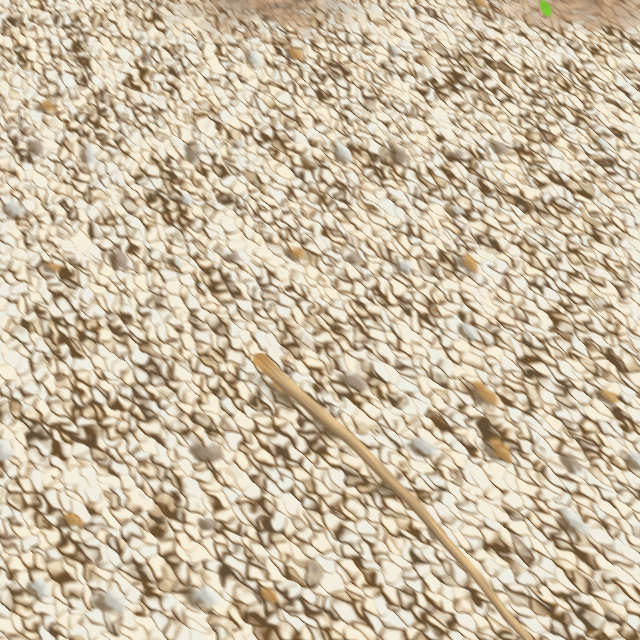
A WebGL 2 fragment shader for this texture:

```glsl
#version 300 es
precision highp float;
uniform vec2 u_resolution;
out vec4 outColor;

const float RECESSION = 0.45;      // how much grains shrink toward the top
const float GRAIN_DENSITY = 44.0;
const float GRAIN_STRETCH = 1.27;
const float GRAIN_ANGLE = -0.72;
const float GRAIN_WARP = 0.85;
const float STREAK_CONTRAST = 0.75;
const float CLUMP_CONTRAST = 0.42;
const float PATCH_CONTRAST = 0.26;
const float PEBBLE_DENSITY = 8.0;
const float PEBBLE_CHANCE = 0.4;
const float SMEAR = 0.0075;
const int TAPS = 7;
const vec2 LIGHT = vec2(0.72, 0.69);
const vec2 STICK_TOP = vec2(0.397, 0.443);
const vec2 STICK_END = vec2(0.83, -0.01);
const float STICK_BOW = 0.02;

const vec3 PIT = vec3(0.40, 0.31, 0.20);
const vec3 BROWN = vec3(0.60, 0.48, 0.35);
const vec3 TAUPE = vec3(0.70, 0.62, 0.54);
const vec3 TAN = vec3(0.78, 0.70, 0.56);
const vec3 CREAM = vec3(0.88, 0.82, 0.72);
const vec3 CHALK = vec3(0.955, 0.935, 0.87);
const vec3 OCHRE = vec3(0.80, 0.61, 0.36);
const vec3 EARTH = vec3(0.68, 0.55, 0.43);
const vec3 LEAF = vec3(0.45, 0.72, 0.18);

float hash(vec2 p) {
    return fract(sin(dot(p, vec2(127.1, 311.7))) * 43758.5453);
}

vec2 hash2(vec2 p) {
    return vec2(hash(p), hash(p + 37.3));
}

float noise(vec2 p) {
    vec2 i = floor(p), f = fract(p);
    f = f * f * (3.0 - 2.0 * f);
    return mix(mix(hash(i), hash(i + vec2(1, 0)), f.x),
               mix(hash(i + vec2(0, 1)), hash(i + 1.0), f.x), f.y);
}

mat2 rotation(float a) {
    return mat2(cos(a), sin(a), -sin(a), cos(a));
}

// Ground coordinates whose scale tightens with height on the canvas
vec2 groundPlane(vec2 uv) {
    float depth = 1.0 - RECESSION * uv.y;
    return vec2((uv.x - 0.5) / depth, -log(depth) / RECESSION);
}

vec3 toneRamp(float t) {
    vec3 c = mix(PIT, BROWN, smoothstep(-0.05, 0.12, t));
    c = mix(c, TAUPE, smoothstep(0.12, 0.22, t));
    c = mix(c, TAN, smoothstep(0.22, 0.34, t));
    c = mix(c, CREAM, smoothstep(0.34, 0.53, t));
    return mix(c, CHALK, smoothstep(0.53, 0.78, t));
}

// Slanted grains of uneven size, broken by streaks and darker clumps
vec3 gravel(vec2 g) {
    vec2 p = g * GRAIN_DENSITY * rotation(GRAIN_ANGLE);
    p *= vec2(1.0 / GRAIN_STRETCH, GRAIN_STRETCH);
    p += GRAIN_WARP * (vec2(noise(p * 1.3), noise(p * 1.3 + 51.0)) - 0.5);
    vec2 cell = floor(p), nearest = vec2(0), id = vec2(0);
    float first = 9.0, second = 9.0;
    for (int y = -1; y <= 1; y++)
    for (int x = -1; x <= 1; x++) {
        vec2 n = cell + vec2(x, y);
        vec2 away = p - n - 0.5 - 0.95 * (hash2(n) - 0.5);
        float d = length(away) - 0.25 * (hash(n + 17.0) - 0.5);
        if (d < first) {
            second = first;
            first = d;
            nearest = away;
            id = n;
        } else second = min(second, d);
    }
    float flank = dot(rotation(GRAIN_ANGLE) * nearest, LIGHT);
    float tone = 0.15 + 1.45 * (second - first) + 0.5 * flank;
    tone += 0.45 * (hash(id + 9.1) - 0.5);
    tone += STREAK_CONTRAST * (noise(p * vec2(0.9, 1.5) + 7.0) - 0.5);
    tone += CLUMP_CONTRAST * (noise(p * 0.45 + 23.0) - 0.5);
    tone += PATCH_CONTRAST * (noise(g * 8.0) - 0.5);
    float tint = hash(id + 71.7) - 0.5;
    return toneRamp(tone) + 0.04 * tint * vec3(1.0, 0.1, -1.2);
}

// Sparse larger stones, each casting a shadow to the left
vec3 addPebbles(vec3 c, vec2 g) {
    vec2 p = g * PEBBLE_DENSITY, id = floor(p);
    vec2 away = fract(p) - 0.5 - 0.3 * (hash2(id + 5.0) - 0.5);
    float size = mix(0.12, 0.25, hash(id + 13.0));
    mat2 turn = rotation(GRAIN_ANGLE + 0.9 * (hash(id + 21.0) - 0.5));
    vec2 shape = vec2(1.0, 1.9) / size;
    float present = step(hash(id + 2.0), PEBBLE_CHANCE);
    float ripple = 0.7 * (noise(p * 13.0) - 0.5);
    float body = length(away * turn * shape) + ripple;
    float shade = length((away + vec2(0.10, 0.03)) * turn * shape) + ripple;
    float kind = hash(id + 33.0);
    vec3 stone = mix(CHALK * vec3(0.93, 0.96, 1.0), TAUPE, step(0.5, kind));
    stone = mix(stone, OCHRE, step(0.82, kind));
    stone *= 0.96 + 0.9 * dot(away, LIGHT);
    c = mix(c, PIT, 0.7 * present * (1.0 - smoothstep(0.55, 1.15, shade)));
    return mix(c, stone, 0.8 * present * (1.0 - smoothstep(0.6, 1.1, body)));
}

// Bare soil along the far edge, with one small sprout
vec3 addFarEdge(vec3 c, vec2 uv) {
    float grain = noise(uv * vec2(40.0, 110.0));
    float reach = exp(-pow((uv.x - 0.42) / 0.12, 2.0)) + exp(-pow((uv.x - 0.92) / 0.13, 2.0));
    float soil = smoothstep(0.93, 0.99, uv.y + 0.05 * (grain - 0.5)) * min(reach, 1.0);
    c = mix(c, EARTH * (0.7 + 0.5 * grain), 0.8 * soil);
    vec2 leaf = (uv - vec2(0.853, 0.987)) * rotation(0.5) / vec2(0.008, 0.015);
    return mix(c, LEAF * (0.8 + 0.4 * grain), 1.0 - smoothstep(0.6, 1.2, length(leaf)));
}

// Bowed, tapering stick with a broken shadow on its left
vec3 addStick(vec3 c, vec2 uv) {
    vec2 axis = normalize(STICK_END - STICK_TOP);
    float t = dot(uv - STICK_TOP, axis) / distance(STICK_END, STICK_TOP);
    float side = dot(uv - STICK_TOP, vec2(-axis.y, axis.x)) - STICK_BOW * 4.0 * t * (1.0 - t);
    side += 0.006 * (noise(vec2(t * 9.0, 3.0)) - 0.5);
    float width = mix(0.0115, 0.007, t) * smoothstep(-0.015, 0.015, t);
    float along = smoothstep(-0.01, 0.005, t);
    float shadow = along * smoothstep(-0.04, -0.012, side) * (1.0 - smoothstep(-0.005, 0.0, side));
    c = mix(c, PIT, 0.9 * shadow * smoothstep(0.4, 0.75, noise(uv * 30.0)));
    float fibre = noise(vec2(t * 16.0, side * 300.0));
    vec3 wood = mix(BROWN * 0.9, vec3(0.87, 0.74, 0.55), smoothstep(-0.9, 0.3, side / width));
    wood = mix(wood, OCHRE, 1.0 - smoothstep(0.0, 0.1, t)) * (0.85 + 0.22 * fibre);
    return mix(c, wood, along * (1.0 - smoothstep(width - 0.003, width + 0.0015, abs(side))));
}

void main() {
    vec2 uv = gl_FragCoord.xy / u_resolution;
    vec2 smear = SMEAR * vec2(cos(GRAIN_ANGLE), sin(GRAIN_ANGLE));
    vec3 color = vec3(0);
    for (int i = 0; i < TAPS; i++) {
        vec2 tap = uv + smear * ((float(i) + 0.5) / float(TAPS) - 0.5);
        vec2 g = groundPlane(tap);
        color += addPebbles(gravel(g), g) / float(TAPS);
    }
    color = addStick(addFarEdge(color, uv), uv);
    outColor = vec4(clamp(color, 0.0, 1.0), 1.0);
}
```
